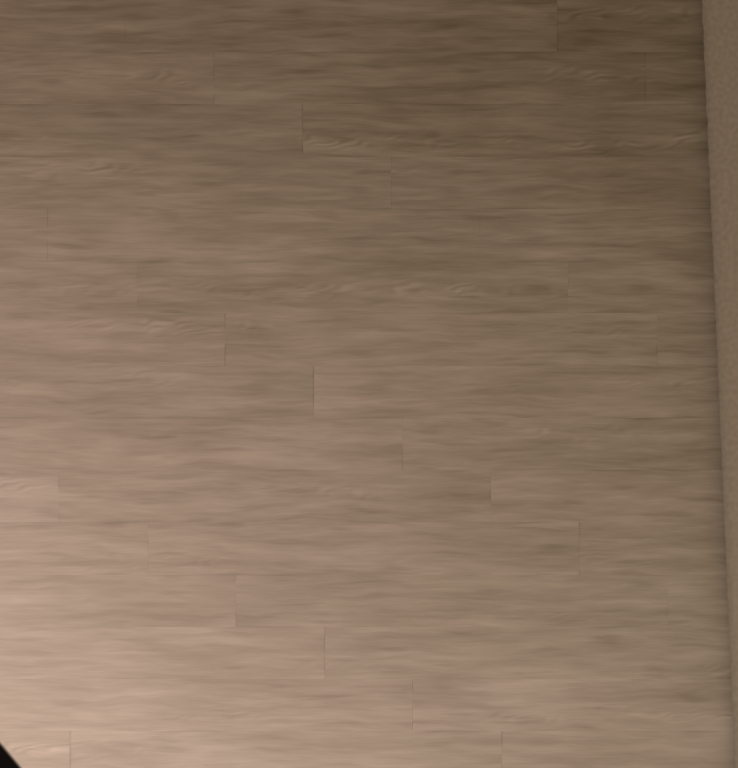
A Shadertoy shader for this texture:

```glsl
// A pale oak plank floor under light falling from the lower left, beside a wall trim.
// Staggered rows give each board its own tone; stretched gradient noise draws the
// grain, and slanted warped waves draw the feathered figure along some bands.

float hash(vec2 p) {
    vec3 q = fract(p.xyx * vec3(0.1031, 0.1030, 0.0973));
    q += dot(q, q.yzx + 33.33);
    return fract((q.x + q.y) * q.z);
}

vec2 gradientAt(vec2 cell) {
    float angle = 6.2832 * hash(cell + 71.0);
    return vec2(cos(angle), sin(angle));
}

float gradientNoise(vec2 p) {
    vec2 i = floor(p), f = p - i;
    vec2 w = f * f * f * (f * (f * 6.0 - 15.0) + 10.0);
    vec2 e = vec2(1.0, 0.0);
    float a = dot(gradientAt(i), f);
    float b = dot(gradientAt(i + e.xy), f - e.xy);
    float c = dot(gradientAt(i + e.yx), f - e.yx);
    float d = dot(gradientAt(i + 1.0), f - 1.0);
    return mix(mix(a, b, w.x), mix(c, d, w.x), w.y);
}

float fbm(vec2 p) {
    float sum = 0.0, amp = 0.6;
    for (int i = 0; i < 4; i++) {
        sum += amp * gradientNoise(p);
        p = p * vec2(1.9, 2.1) + 17.3;
        amp *= 0.58;
    }
    return sum;
}

// Sparse slanted strokes in a narrow, wandering band of each row
float feather(vec2 p, float row, float v) {
    float centre = 0.25 + 0.5 * hash(vec2(row, 5.0)) + 0.3 * gradientNoise(vec2(p.x * 5.0, row * 3.7));
    float band = exp(-pow((v - centre) / 0.15, 2.0));
    float patches = smoothstep(-0.1, 0.35, gradientNoise(vec2(p.x * 3.0 + row * 9.1, row * 2.3)));
    float breaks = smoothstep(-0.25, 0.3, gradientNoise(p * vec2(24.0, 70.0) + 5.2));
    float warp = 8.0 * gradientNoise(p * vec2(13.0, 42.0)) + 5.0 * gradientNoise(p * vec2(36.0, 95.0));
    float wave = sin(150.0 * p.x + 600.0 * p.y + warp);
    return band * patches * breaks * (wave + 0.3);
}

void mainImage(out vec4 fragColor, in vec2 fragCoord) {
    vec2 uv = fragCoord / iResolution.xy;
    float px = 1.0 / min(iResolution.x, iResolution.y);
    vec2 p = vec2(uv.x, 1.0 - uv.y); // measured from the top

    // Board layout: each row is shifted by a fixed step
    float rowPos = p.y * 14.7;
    float row = floor(rowPos), v = rowPos - row;
    float along = (p.x - 0.17 - 0.12 * row) / 0.585;
    vec2 board = vec2(floor(along), row);
    float tone = hash(board + 13.0) - 0.5;

    // Light falls off towards the upper right
    float light = mix(mix(0.15, -0.10, p.x), mix(1.14, 0.50, p.x), p.y);
    light += 0.06 * gradientNoise(p * vec2(2.0, 4.0) + 2.7);

    // Broken streaks, finer fibres and short dark pores
    vec2 g = p + vec2(hash(board) * 0.2, 0.0);
    g.y += 0.006 * gradientNoise(g * vec2(6.0, 14.0)) + 0.002 * gradientNoise(g * vec2(25.0, 40.0));
    float grain = 0.12 * fbm(g * vec2(2.5, 20.0) + 8.4);
    grain += 0.22 * fbm(g * vec2(5.0, 48.0));
    grain += 0.13 * fbm(g * vec2(16.0, 130.0) + 31.0);
    float pores = smoothstep(0.18, 0.5, gradientNoise(g * vec2(14.0, 110.0) + 47.0));
    float figure = feather(p, row, v);
    float value = light + grain - 0.07 * pores + 0.04 * tone + 0.08 * figure;

    vec3 color = mix(vec3(0.38, 0.31, 0.24), vec3(0.73, 0.63, 0.55), value);
    color += vec3(0.007, -0.002, 0.004) * (0.5 * tone + 0.6 - 1.2 * p.x);

    // Row seams show only in worn stretches; end joints are faint and uneven
    float seamDist = min(v, 1.0 - v) / 14.7;
    float jointDist = min(fract(along), 1.0 - fract(along)) * 0.585;
    float seam = 1.0 - smoothstep(0.0, 0.0015 + px, seamDist);
    float joint = 1.0 - smoothstep(0.0, 0.0012 + px, jointDist);
    float wear = smoothstep(0.05, 0.5, gradientNoise(vec2(p.x * 9.0, floor(rowPos + 0.5) * 4.3)));
    float fade = smoothstep(-0.4, 0.3, gradientNoise(p * vec2(7.0, 40.0) + 9.0));
    color *= 1.0 - 0.07 * seam * wear - 0.10 * joint * fade * hash(board + 3.0);

    // Wall trim at the right, with a contact shadow on the floor
    float trim = p.x - 0.951 - 0.045 * p.y - 0.002 * gradientNoise(vec2(3.0, p.y * 60.0));
    color *= 1.0 - 0.18 * exp(-max(-trim, 0.0) / 0.014);
    vec3 trimColor = mix(vec3(0.43, 0.36, 0.29), vec3(0.52, 0.45, 0.37), p.y);
    trimColor += 0.03 * gradientNoise(p * 150.0);
    trimColor *= 1.0 - 0.12 * exp(-max(trim, 0.0) / 0.006);
    color = mix(color, trimColor, smoothstep(-px, px, trim));

    // Dark object crossing the lower left corner
    float corner = (p.y - 0.968 - 1.15 * p.x) / 1.52;
    color = mix(color, vec3(0.07, 0.06, 0.05), smoothstep(-0.002 - px, 0.002 + px, corner));

    fragColor = vec4(clamp(color, 0.0, 1.0), 1.0);
}
```
